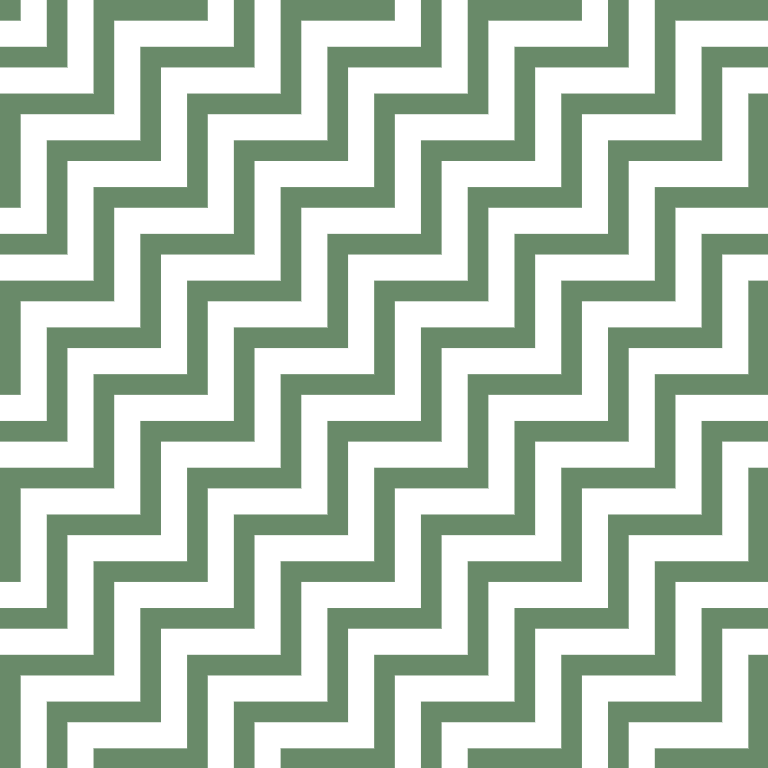
Write a WebGL 2 fragment shader that draws this pattern.

```glsl
#version 300 es
precision highp float;
// Parallel green staircase lines climbing to the right on white.
// Every line is built from equal bars: row bars and column bars share one
// distance function, with the axes swapped, and are joined by a union.

uniform vec2 u_resolution;
out vec4 fragColor;

const vec3 WHITE = vec3(1.0);
const vec3 SAGE_GREEN = vec3(0.41, 0.54, 0.41);

const float SPACING = 0.0609;   // gap between neighbouring rows, in canvas heights
const float LINE_WIDTH = 0.442; // in spacings
const float STEP_LENGTH = 2.0;  // run and rise of one stair, in spacings

// Signed distance to bars lying along p.x, one row per unit of p.y;
// each row is shifted one unit further than the row before.
float barDistance(vec2 p, float width, float stepLength) {
    float halfWidth = 0.5 * width;
    float period = 2.0 * stepLength;
    float row = floor(p.y - halfWidth + 0.5);
    float across = abs(p.y - halfWidth - row) - halfWidth;

    float middle = row + 1.5 * stepLength + halfWidth;
    float offset = mod(p.x - middle + stepLength, period) - stepLength;
    float along = abs(offset) - 0.5 * stepLength - halfWidth;
    return max(along, across);
}

// Row bars and column bars meet at their corners to form the stairs.
float stairDistance(vec2 p, float width, float stepLength) {
    return min(barDistance(p, width, stepLength),
               barDistance(p.yx, width, stepLength));
}

// Fraction of a pixel covered by the shape.
float coverage(float dist, float pixel) {
    return clamp(0.5 - dist / pixel, 0.0, 1.0);
}

void main() {
    // Measure downwards from the top left corner, in spacings.
    float unit = SPACING * u_resolution.y;
    vec2 p = vec2(gl_FragCoord.x, u_resolution.y - gl_FragCoord.y) / unit;

    float stairs = coverage(stairDistance(p, LINE_WIDTH, STEP_LENGTH), 1.0 / unit);
    fragColor = vec4(mix(WHITE, SAGE_GREEN, stairs), 1.0);
}
```
